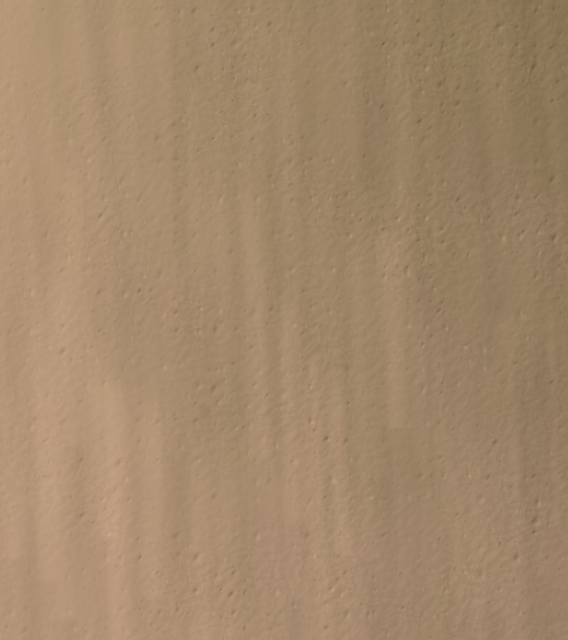
This texture is drawn by a Shadertoy shader. Its source:

```glsl
// A tan plastered surface: a broad light falloff from left to right, soft
// near-vertical brush streaks with blunt ends, and fine embossed grain with pits.
// Streaks and grain come from gradient noise, strokes and pits from hashes.

const vec3 SHADE_TAN = vec3(0.556, 0.467, 0.358);
const vec3 LIGHT_TAN = vec3(0.725, 0.603, 0.484);
const vec3 WARM_TINT = vec3(0.010, -0.004, 0.018);
const vec2 LIGHT_DIR = vec2(-0.8, 0.6);
const int STROKE_COUNT = 26;

vec2 hash2(vec2 p) {
    vec3 q = fract(p.xyx * vec3(0.1031, 0.1030, 0.0973));
    q += dot(q, q.yzx + 33.33);
    return fract((q.xx + q.yz) * q.zy);
}

// Gradient noise, roughly -0.7 to 0.7
float cornerNoise(vec2 cell, vec2 corner, vec2 f) {
    float angle = 6.2832 * hash2(cell + corner).x;
    return dot(vec2(cos(angle), sin(angle)), f - corner);
}

float gradientNoise(vec2 p) {
    vec2 cell = floor(p), f = p - cell;
    vec2 w = f * f * f * (f * (f * 6.0 - 15.0) + 10.0);
    float low = mix(cornerNoise(cell, vec2(0, 0), f), cornerNoise(cell, vec2(1, 0), f), w.x);
    float high = mix(cornerNoise(cell, vec2(0, 1), f), cornerNoise(cell, vec2(1, 1), f), w.x);
    return mix(low, high, w.y);
}

float fbm(vec2 p, int octaves) {
    float sum = 0.0, amplitude = 1.0;
    for (int i = 0; i < octaves; i++) {
        sum += amplitude * gradientNoise(p);
        p = p * 2.03 + 17.3;
        amplitude *= 0.5;
    }
    return sum;
}

// Broad illumination: bright at the left, darkest at the upper right
float falloff(vec2 uv) {
    float level = 0.97 - 0.94 * uv.x + 0.10 * uv.x * uv.x;
    return level - 0.30 * (uv.y - 0.5) * smoothstep(0.0, 0.5, uv.x);
}

// Continuous streaks, stretched along y
float streaks(vec2 p) {
    return 0.20 * gradientNoise(p * vec2(18.0, 1.5) + 5.0)
         + 0.15 * gradientNoise(p * vec2(40.0, 2.8) + 41.0);
}

// Single brush strokes, soft at the sides and blunt at one or both ends
float strokes(vec2 p, float aspect) {
    float sum = 0.0;
    for (int i = 0; i < STROKE_COUNT; i++) {
        float id = float(i);
        vec2 place = hash2(vec2(id, 3.0)), shape = hash2(vec2(id, 57.0));
        float x = aspect * (id + place.x) / float(STROKE_COUNT);
        float width = mix(0.008, 0.018, shape.x);
        float bottom = mix(-0.15, 0.4, place.y);
        float top = bottom + mix(0.25, 0.6, shape.y);
        float fade = mix(0.02, 0.2, place.x);
        float side = exp(-pow(abs(p.x - x) / width, 3.0));
        float span = smoothstep(bottom - 0.006, bottom + 0.008, p.y)
                   * (1.0 - smoothstep(top - fade, top, p.y));
        sum += side * span * mix(0.07, 0.19, shape.x);
    }
    return sum;
}

// One small dent per chosen cell: a lit flank beside a shaded flank
float pits(vec2 p, float scale, float share) {
    vec2 q = p * scale, cell = floor(q);
    vec2 place = hash2(cell + 11.0), kind = hash2(cell + 83.0);
    vec2 d = q - cell - mix(vec2(0.3), vec2(0.7), place);
    d = vec2(d.x + 0.6 * (place.x - 0.7) * d.y, d.y * mix(0.6, 1.0, place.y));
    float radius = mix(0.08, 0.15, kind.y);
    float dent = exp(-dot(d, d) / (radius * radius));
    float flank = -dot(d, LIGHT_DIR) / radius + mix(-0.6, 0.3, place.x);
    return step(kind.x, share) * dent * flank;
}

// Fine irregular relief lit from the upper left
float grain(vec2 p) {
    vec2 q = p * 82.0 + 1.2 * gradientNoise(p * 31.0);
    return fbm(q, 2) - fbm(q + 0.35 * LIGHT_DIR, 2);
}

void mainImage(out vec4 fragColor, in vec2 fragCoord) {
    vec2 uv = fragCoord / iResolution.xy;
    vec2 p = fragCoord / iResolution.y;
    float aspect = iResolution.x / iResolution.y;

    // Lean and wobble the streak direction
    vec2 bent = p + vec2(0.04 * (p.y - 0.5) + 0.010 * gradientNoise(p * vec2(3.0, 4.0)), 0.0);

    // Large tone
    float tone = falloff(uv) + streaks(bent) + strokes(bent, aspect) - 0.09;
    tone += 0.13 * fbm(p * vec2(6.0, 4.0) + 9.0, 3);
    vec3 color = mix(SHADE_TAN, LIGHT_TAN, clamp(tone, -0.25, 1.1));

    // Warmer toward the bottom, with faint colour blotches
    float warmth = 0.9 * (0.5 - uv.y) + 0.5 * fbm(p * vec2(8.0, 5.0) + 29.0, 2);
    color += WARM_TINT * warmth;

    // Small relief, rougher on the shaded side and in patches
    float rough = mix(0.75, 1.15, uv.x) * (1.0 + 0.9 * gradientNoise(p * 7.0 + 71.0));
    float relief = 0.030 * grain(p) + 0.090 * pits(p, 34.0, 0.32)
                 + 0.070 * pits(p + 0.37, 55.0, 0.38);
    color += relief * rough;

    fragColor = vec4(clamp(color, 0.0, 1.0), 1.0);
}
```
